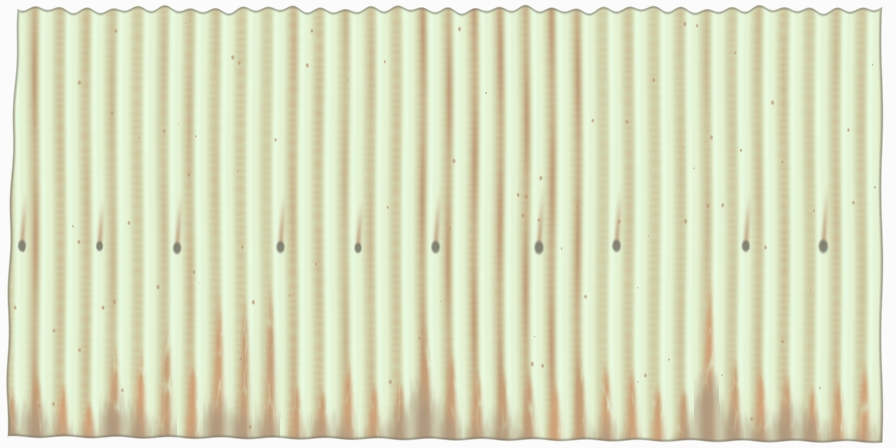
Give the GLSL for this texture, as a Shadertoy shader.

```glsl
const float PITCH = 0.0577;         // width of one corrugation, canvas height = 1
const float FIRST_GROOVE = 0.078;
const float NAIL_HEIGHT = 0.449;
const float NAIL_COUNT = 10.0;
const vec2 SHEET_X = vec2(0.016, 1.969);
const vec2 SHEET_Y = vec2(0.025, 0.979);
const float LEFT_LEAN = 0.026;
const vec3 BACKDROP = vec3(0.985);
const vec3 MINT = vec3(0.90, 0.95, 0.83);
const vec3 GLINT = vec3(0.91, 0.98, 0.88);
const vec3 SHADE = vec3(0.83, 0.86, 0.71);
const vec3 TAN = vec3(0.82, 0.77, 0.61);
const vec3 RUST = vec3(0.74, 0.60, 0.46);
const vec3 ORANGE = vec3(0.83, 0.62, 0.45);
const vec3 GRIME = vec3(0.68, 0.60, 0.50);
const vec3 STEEL = vec3(0.47, 0.47, 0.41);

float rand(vec2 c) {
    return fract(sin(dot(c, vec2(127.1, 311.7))) * 43758.5);
}

// Cellular noise: distance to the nearest point, and that cell's random value
vec2 cellular(vec2 p) {
    vec2 base = floor(p), best = vec2(9.0, 0.0);
    for (int j = -1; j <= 1; j++)
    for (int i = -1; i <= 1; i++) {
        vec2 c = base + vec2(i, j);
        float d = length(c + vec2(rand(c), rand(c + 17.3)) - p);
        if (d < best.x) best = vec2(d, rand(c + 41.7));
    }
    return best;
}

float bell(float x, float center, float width) {
    float d = (x - center) / width;
    return exp(-d * d);
}

// Signed distance to the sheet outline, positive inside
float sheetDistance(vec2 p, float phase) {
    float top = SHEET_Y.y + 0.005 * cos(6.2832 * phase)
              + 0.003 * sin(p.x * 23.0) + 0.002 * sin(p.x * 71.0);
    float bottom = SHEET_Y.x - 0.006 * p.x + 0.002 * sin(p.x * 54.0);
    float left = SHEET_X.x + LEFT_LEAN * p.y * p.y + 0.002 * sin(p.y * 31.0);
    float right = SHEET_X.y + 0.002 * sin(p.y * 19.0);
    return min(min(p.x - left, right - p.x), min(p.y - bottom, top - p.y));
}

vec3 corrugation(vec2 p, float groove, float f) {
    float shade = smoothstep(-0.45, -0.14, f) * (1.0 - smoothstep(0.08, 0.27, f));
    vec3 col = mix(MINT, GLINT, bell(f, 0.34, 0.10));
    col = mix(col, SHADE, shade);
    float dots = 0.75 + 0.25 * sin(p.y * 310.0 + 3.0 * sin(p.y * 47.0 + groove));
    float tan_ = bell(f, -0.04, 0.17) * mix(0.55, 1.0, rand(vec2(groove, 3.0)));
    col = mix(col, TAN, tan_ * dots);
    // A few grooves are rusted along their whole length
    float worn = step(14.5, groove) * step(groove, 21.5) + step(abs(groove), 0.5);
    float patchy = 0.75 + 0.25 * sin(p.y * 17.0 + groove * 2.4);
    float wear = max(0.85 * worn, 0.45 * rand(vec2(groove, 8.0))) * patchy;
    return mix(col, RUST, wear * bell(f, 0.0, 0.12));
}

vec3 addRust(vec3 col, vec2 p, float groove, float f) {
    // Streaks climbing from the lower edge
    float reach = 0.17 + 0.27 * bell(p.x, 0.50, 0.16)
                + 0.10 * bell(p.x, 0.93, 0.10) + 0.20 * bell(p.x, 1.60, 0.08);
    reach *= mix(0.45, 1.05, rand(vec2(groove, 21.0)));
    float rise = 1.0 - (p.y - SHEET_Y.x) / reach;
    float flakes = cellular(vec2(p.x * 90.0, p.y * 22.0)).x;
    float width = 0.09 + 0.16 * clamp(rise, 0.0, 1.0);
    float streak = bell(f, 0.10, width) * smoothstep(-0.1, 0.35, rise);
    streak *= smoothstep(0.95, 0.30, flakes - 0.25 * rise);
    col = mix(col, mix(ORANGE, RUST, rand(vec2(groove, 5.0)) * 0.7), 0.9 * streak);

    // Brown grime along the lower edge
    float height = 0.065 + 0.03 * sin(p.x * 8.0 + 0.5) + 0.025 * sin(p.x * 29.0)
                 + 0.35 * (reach - 0.15) - 0.03 * flakes;
    float grime = smoothstep(height + 0.03, height - 0.06, p.y);
    col = mix(col, GRIME, grime * mix(0.45, 0.9, bell(f, 0.0, 0.28)));

    // Sparse flecks of rust
    vec2 fleck = cellular(p * vec2(30.0, 21.0));
    float size = 0.16 * smoothstep(0.86, 1.0, fleck.y);
    return mix(col, RUST, 0.75 * smoothstep(size, size * 0.4 - 0.02, fleck.x));
}

vec3 addNails(vec3 col, vec2 p) {
    for (float i = 0.0; i < NAIL_COUNT; i++) {
        float ridge = floor((10.0 * i + 5.0 * step(8.0, i)) / 3.0);
        vec2 d = p - vec2(FIRST_GROOVE + PITCH * (ridge - 0.5), NAIL_HEIGHT);
        d.y += 0.006 * (rand(vec2(i, 2.0)) - 0.5);
        float size = mix(0.8, 1.1, rand(vec2(i, 6.0)));
        // Stain tapering upward from the head
        float stain = bell(d.x, 0.07 * d.y, 0.006) * smoothstep(0.0, 0.01, d.y)
                    * smoothstep(0.14 * size, 0.01, d.y);
        col = mix(col, RUST, 0.75 * stain);
        float head = length(d / vec2(0.011, 0.016)) / size;
        col = mix(col, STEEL, 0.9 * smoothstep(1.15, 0.5, head));
    }
    return col;
}

void mainImage(out vec4 fragColor, in vec2 fragCoord) {
    vec2 p = fragCoord / iResolution.y;
    float pixel = 1.0 / iResolution.y;
    float bend = 0.0012 * sin(p.y * 9.0 + p.x * 4.0);
    float phase = (p.x + bend - FIRST_GROOVE) / PITCH;
    float groove = floor(phase + 0.5);
    float f = phase - groove;

    vec3 col = corrugation(p, groove, f);
    col = addRust(col, p, groove, f);
    col = addNails(col, p);

    // Dark rim and cut-out
    float inside = sheetDistance(p, phase);
    col = mix(col, STEEL, 0.6 * smoothstep(0.008, 0.001, inside));
    col = mix(BACKDROP, col, smoothstep(-pixel, pixel, inside));
    fragColor = vec4(col, 1.0);
}
```
